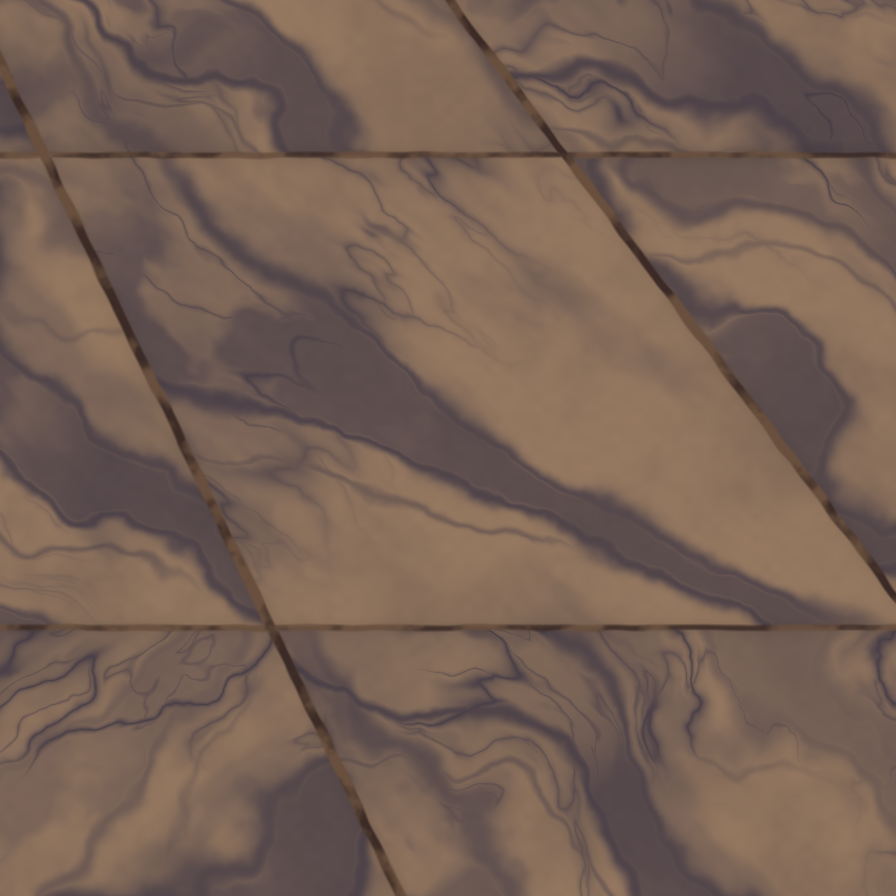
Write a WebGL 2 fragment shader that draws this texture.

```glsl
#version 300 es
precision highp float;
// Veined marble floor slabs with dark brown joints, seen at a slant.
uniform vec2 u_resolution;
out vec4 fragColor;

float hash(vec2 p) {
  return fract(sin(dot(p, vec2(127.1, 311.7))) * 43758.55);
}

float noise(vec2 p) {
  vec2 i = floor(p), f = fract(p);
  f = f * f * (3.0 - 2.0 * f);
  return mix(mix(hash(i), hash(i + vec2(1, 0)), f.x),
             mix(hash(i + vec2(0, 1)), hash(i + vec2(1, 1)), f.x), f.y);
}

float fbm(vec2 p) {
  float sum = 0.0, amp = 0.533;
  for (int i = 0; i < 4; i++) {
    sum += amp * noise(p);
    p = mat2(1.6, 1.2, -1.2, 1.6) * p + 5.3;
    amp *= 0.5;
  }
  return sum;
}

float stroke(float d, float width) {
  return exp(-d * d / (width * width));
}

// Two dark veins that converge around a paler filled body, with a thin side vein.
float veinBand(float along, float across, vec2 seed) {
  float upper = -0.019 - 0.27 * along * along;
  float lower = 0.043 - 0.22 * along + 0.15 * along * along;
  float thick = 0.006 + 0.009 * noise(vec2(along * 11.0, 2.0) + seed);
  float body = smoothstep(-0.006, 0.008, across - upper)
             * (1.0 - smoothstep(-0.008, 0.007, across - lower));
  float pockets = smoothstep(0.42, 0.6, fbm(vec2(along * 9.0, across * 14.0) + seed));
  body *= mix(0.12 + 0.5 * pockets, 0.72, smoothstep(-0.2, 0.0, along));
  float ink = max(body, 0.8 * stroke(across - upper, thick * 1.15));
  ink = max(ink, 0.88 * stroke(across - lower, thick));
  float side = stroke(across - 0.085 + 0.33 * along, 0.0045);
  ink = max(ink, 0.45 * side * (1.0 - smoothstep(0.1, 0.2, along)));
  return ink * (1.0 - smoothstep(0.4, 0.56, abs(along)));
}

// Branching hairline network, stretched along the grain.
float network(vec2 q) {
  float ridge = abs(fbm(q) - 0.5);
  return 0.75 * exp(-ridge * 48.0) + 0.28 * exp(-ridge * 14.0);
}

void main() {
  vec2 p = gl_FragCoord.xy / u_resolution;
  p.y = 1.0 - p.y;

  // Perspective slab grid
  vec2 wobble = 0.0025 * (vec2(noise(p * 38.0), noise(p * 38.0 + 70.0)) - 0.5);
  vec2 g = p + wobble;
  float depth = g.y + 2.0;
  float spacing = 0.535 + 0.268 * g.y;
  vec2 grid = vec2((g.x + 0.034 - 0.481 * g.y) / spacing,
                   (0.4602 - 1.0 / depth) / 0.0899);
  vec2 id = floor(grid);
  vec2 jointDist = abs(fract(grid + 0.5) - 0.5)
                 * vec2(spacing * 0.85, 0.0899 * depth * depth);

  // Each slab has its own grain direction and vein centre
  float other = min(1.0, dot(id, id));
  vec2 seed = id * vec2(17.3, 9.7) + 3.1;
  vec2 centre = vec2(0.52 + 0.38 * id.x + 0.22 * id.y - 0.15 * id.y * max(id.x, 0.0),
                     0.5 + 0.4 * id.y);
  float angle = 0.62 + 0.2 * mod(abs(id.x + id.y), 2.0);
  if (id.x < 0.0 && id.y > 0.0) angle = -0.7;
  vec2 grain = vec2(cos(angle), sin(angle));
  vec2 d = p - centre;
  float along = dot(d, grain);
  float across = dot(d, vec2(-grain.y, grain.x));

  // Warp the veins, more strongly away from the middle slab
  float bend = (fbm(p * 5.0 + seed) - 0.5) * mix(0.05, 0.2, other)
             + (fbm(p * 19.0 + seed) - 0.5) * 0.028;
  float warped = across + bend;

  // Main bands
  float ink = 0.0;
  for (int i = -1; i <= 1; i++) {
    float k = float(i);
    float gain = i == 0 ? 1.0 : other * (0.4 + 0.5 * hash(seed + k));
    float shift = k * (0.19 + 0.06 * hash(seed + k + 4.0));
    float widen = 1.0 + other * 0.35 * hash(seed + 8.0 + k);
    ink = max(ink, gain * veinBand(along - 0.3 * shift, (warped - shift) / widen, seed + k));
  }

  // Fine veins and soft violet smudges
  float busy = max(1.0 - smoothstep(-0.3, 0.05, along), 0.95 * other);
  busy *= smoothstep(0.3, 0.6, noise(p * 4.5 + seed * 1.7));
  vec2 flow = vec2(along * 2.6, warped * 8.0) + seed;
  float fine = max(network(flow), 0.65 * network(flow * 1.9 + 31.0));
  ink = max(ink, busy * fine);
  float smudge = smoothstep(0.48, 0.75, fbm(vec2(along * 4.0, across * 11.0) + seed + 50.0));
  ink = clamp(ink + 0.3 * smudge * (1.0 - ink), 0.0, 1.0);

  // Stone colour
  float cloud = smoothstep(0.3, 0.6, fbm(p * 6.0 + seed + 12.0));
  vec3 stone = mix(vec3(0.525, 0.425, 0.35), vec3(0.58, 0.467, 0.373), cloud);
  vec3 color = mix(stone, vec3(0.28, 0.242, 0.277), ink);
  color *= 0.985 + 0.03 * noise(p * 90.0);

  // Joints: worn, blotchy, thinner across than down
  float wear = fbm(p * 26.0 + 9.0);
  vec3 jointColor = mix(vec3(0.23, 0.165, 0.145), vec3(0.41, 0.31, 0.24),
                        smoothstep(0.32, 0.62, wear));
  vec2 halfWidth = vec2(0.0048, 0.003) * (0.75 + 0.5 * wear);
  vec2 cover = 1.0 - smoothstep(halfWidth - 0.0018, halfWidth + 0.0022, jointDist);
  float joint = max(cover.x, cover.y * 0.85);
  float grime = exp(-min(jointDist.x, jointDist.y) * 130.0);
  color = mix(color * (1.0 - 0.1 * grime), jointColor, joint);

  fragColor = vec4(color, 1.0);
}
```
